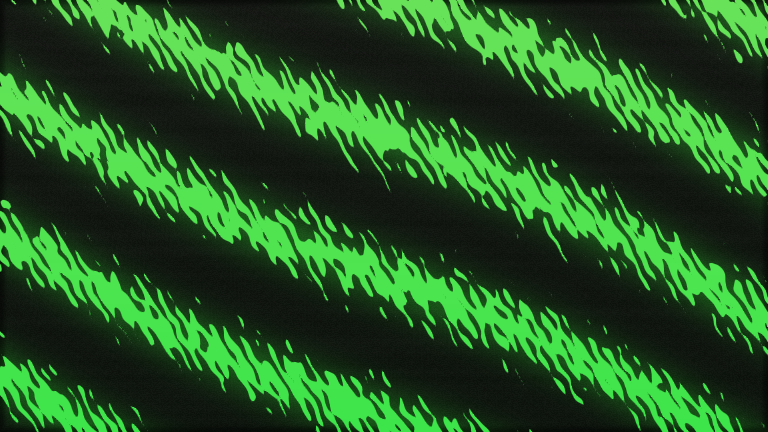
Give the GLSL for this pattern, as a Shadertoy shader.

```glsl
// Draws wavy diagonal bands of jagged green streaks glowing on a dark grainy ground.

float hash(vec2 p) {
    return fract(sin(dot(p, vec2(127.1, 311.7))) * 43758.5453);
}

vec2 gradient(vec2 cell) {
    float angle = 6.2832 * hash(cell);
    return vec2(cos(angle), sin(angle));
}

// Gradient noise, roughly -0.7 to 0.7
float noise(vec2 p) {
    vec2 i = floor(p), f = fract(p);
    vec2 u = f * f * f * (f * (f * 6.0 - 15.0) + 10.0);
    vec2 e = vec2(1.0, 0.0);
    float a = dot(gradient(i), f);
    float b = dot(gradient(i + e.xy), f - e.xy);
    float c = dot(gradient(i + e.yx), f - e.yx);
    float d = dot(gradient(i + e.xx), f - e.xx);
    return mix(mix(a, b, u.x), mix(c, d, u.x), u.y);
}

// Vertical distance to the nearest band's centre line
float bandDistance(vec2 p) {
    float centre = 0.208 + 0.486 * p.x + 0.032 * sin(6.2832 * p.x / 1.778);
    float period = 0.331;
    return abs(fract((p.y - centre) / period + 0.5) - 0.5) * period;
}

// Evenly spaced slanted ripples, broken up by stretched noise and gathered in tufts
float streaks(vec2 p) {
    vec2 along = vec2(0.5, 0.866);
    vec2 across = vec2(0.866, -0.5);
    vec2 q = vec2(dot(p, across) / 0.0225, dot(p, along) / 0.05);
    float wobble = 0.45 * noise(q * vec2(0.6, 1.1) + 31.0);
    float ripple = cos(6.2832 * (q.x + wobble));
    float breaks = noise(vec2(q.x * 1.5 + wobble, q.y));
    float tufts = noise(q * vec2(0.55, 0.4) + 57.0);
    return 0.2 * ripple + 0.75 * breaks + 0.3 * tufts;
}

void mainImage(out vec4 fragColor, in vec2 fragCoord) {
    // Height is one unit, y runs downward
    vec2 p = vec2(fragCoord.x, iResolution.y - fragCoord.y) / iResolution.y;
    vec2 size = vec2(iResolution.x / iResolution.y, 1.0);
    float d = bandDistance(p);

    // Ground with a soft glow around each band
    vec3 color = mix(vec3(0.08, 0.09, 0.075), vec3(0.055, 0.075, 0.055), p.y);
    color += vec3(0.15, 1.0, 0.15) * 0.26 * exp(-170.0 * d * d);

    // Faint horizontal streaks, fine grain and darkened borders
    color += 0.012 * noise(vec2(p.x * 0.8, p.y * 45.0));
    color += 0.03 * (hash(floor(p * 432.0)) - 0.5);
    vec2 border = min(p, size - p);
    color *= mix(0.5, 1.0, smoothstep(0.0, 0.02, min(border.x, border.y)));

    // Ragged band, nearly solid at its centre and broken towards its edges
    float shape = 0.041 - d + 0.125 * streaks(p);
    float edge = fwidth(shape) * 0.6;
    vec3 green = mix(vec3(0.41, 0.89, 0.35), vec3(0.24, 0.90, 0.29), p.y);
    color = mix(color, green, smoothstep(-edge, edge, shape));

    fragColor = vec4(color, 1.0);
}
```
